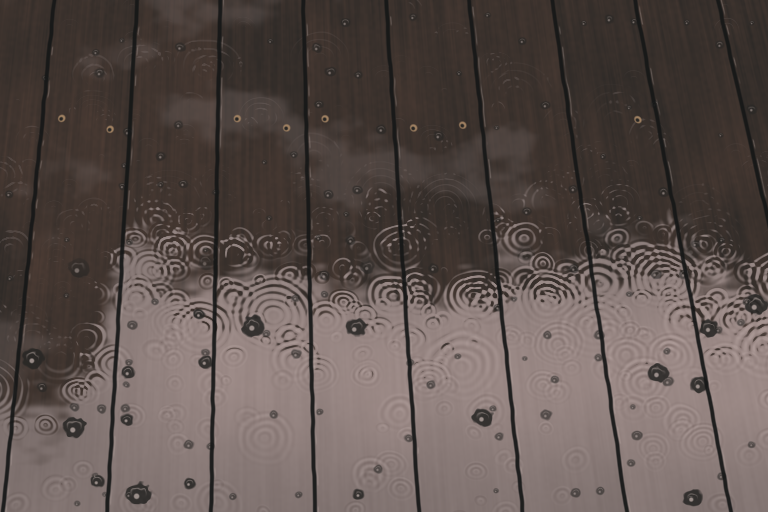
Give the GLSL for this texture, as a Shadertoy shader.

```glsl
// Rain on wet wooden decking: dark planks above, pale sky reflection below.
// Scattered ripples tilt the water, which breaks the edge of the reflection
// into bright and dark arcs. Drops, seams and screws are laid on top.

const float TAU = 6.2831853;
const vec3 WOOD_DARK = vec3(0.155, 0.150, 0.143);
const vec3 WOOD_LIGHT = vec3(0.310, 0.240, 0.208);
const vec3 SKY_DIM = vec3(0.485, 0.435, 0.425);
const vec3 SKY_BRIGHT = vec3(0.605, 0.535, 0.522);
const vec3 SEAM_COLOR = vec3(0.085, 0.090, 0.090);
const vec3 GLINT_COLOR = vec3(0.74, 0.68, 0.66);
const vec3 BRASS = vec3(0.62, 0.50, 0.38);

// Three random values from a cell and a seed, without sine
vec3 hash3(vec2 cell, float seed) {
    vec3 q = fract(vec3(cell.xyx + seed * 17.3) * vec3(0.1031, 0.1030, 0.0973));
    q += dot(q, q.yxz + 33.33);
    return fract((q.xxy + q.yzz) * q.zyx);
}

float noise(vec2 p) {
    vec2 i = floor(p), f = fract(p);
    f = f * f * (3.0 - 2.0 * f);
    vec2 e = vec2(0.0, 1.0);
    return mix(mix(hash3(i, 1.0).x, hash3(i + e.yx, 1.0).x, f.x),
               mix(hash3(i + e.xy, 1.0).x, hash3(i + e.yy, 1.0).x, f.x), f.y);
}

float fbm(vec2 p) {
    float sum = 0.0, amp = 0.5;
    for (int i = 0; i < 4; i++) {
        sum += amp * noise(p);
        p = p * 2.03 + 7.1;
        amp *= 0.5;
    }
    return sum / 0.9375;
}

// Soft disc: one inside the radius
float disc(float dist, float radius, float blur) {
    return 1.0 - smoothstep(radius - blur, radius + blur, dist);
}

// Soft circle line
float ring(float dist, float radius, float width, float blur) {
    return disc(abs(dist - radius), width, blur);
}

// Tilt of the water for one set of concentric waves
float ripple(vec2 d, float radius, float waveLength, float phase) {
    d.y *= 1.15;
    float r = length(d), t = r / radius;
    float envelope = smoothstep(0.0, 0.2, t) * (1.0 - smoothstep(0.75, 1.0, t));
    float facing = 0.65 + 0.35 * d.y / max(r, 0.0001);
    return sin(TAU * (r / waveLength + phase)) * envelope * facing;
}

// Ripples crowd the band where the reflection ends
float rippleDensity(float y) {
    float d = (y - 0.47) / 0.22;
    return 0.16 + 0.72 * exp(-d * d);
}

float rippleLayer(vec2 p, float size, float waveLength, float seed) {
    float tilt = 0.0;
    vec2 home = floor(p / size);
    for (int j = -1; j <= 1; j++)
    for (int i = -1; i <= 1; i++) {
        vec2 cell = home + vec2(i, j);
        vec3 h = hash3(cell, seed), g = hash3(cell, seed + 5.0);
        vec2 center = (cell + h.xy) * size;
        float present = step(h.z, rippleDensity(center.y));
        float radius = size * mix(0.3, 0.75, g.x);
        tilt += present * mix(0.5, 1.0, g.y)
              * ripple(p - center, radius, waveLength * mix(0.8, 1.25, g.z), g.y);
    }
    return tilt;
}

// Splash drops: x is the dark body, y the bright rim and glint
vec2 dropLayer(vec2 p, float size, float share, float maxRadius, float seed, float px) {
    vec2 cell = floor(p / size);
    vec3 h = hash3(cell, seed), g = hash3(cell, seed + 3.0);
    vec2 d = p - (cell + 0.25 + 0.5 * h.xy) * size;
    float radius = maxRadius * mix(0.45, 1.0, g.x);
    float r = length(d * vec2(1.0, 1.12)) + radius * 0.35 * (noise(d * 120.0 + g.xy * 40.0) - 0.5);
    float rim = ring(r, radius * 0.55, radius * 0.07, px) * smoothstep(-0.3, 0.8, d.y / radius);
    float glint = disc(length(d + radius * vec2(0.15, 0.2)), radius * 0.22, px);
    return step(h.z, share) * vec2(disc(r, radius, px * 1.2), max(rim * 0.8, glint));
}

// Share of sky reflected at a point, given the water tilt
float reflection(vec2 p, float plank, float tilt) {
    float edge = 0.485 + 0.07 * (hash3(vec2(plank, 4.0), 2.0).x - 0.5);
    edge -= 0.30 * (1.0 - smoothstep(0.10, 0.27, p.x));
    float ragged = 0.20 * (fbm(p * vec2(8.0, 11.0)) - 0.5)
                 + 0.07 * (noise(p * vec2(32.0, 75.0)) - 0.5);
    return smoothstep(-0.05, 0.07, edge - p.y + ragged + 0.115 * tilt);
}

void mainImage(out vec4 fragColor, in vec2 fragCoord) {
    vec2 p = fragCoord / iResolution.y;
    float px = 1.0 / iResolution.y;

    // Planks fan out slightly towards the viewer
    float plankWidth = mix(0.203, 0.162, p.y);
    float u = (p.x - mix(0.006, 0.106, p.y)) / plankWidth;
    float plank = floor(u);
    float tone = hash3(vec2(plank, 9.0), 6.0).y;

    // Wood grain
    float grain = 0.5 * noise(vec2(u * 24.0, p.y * 4.0)) + 0.3 * noise(vec2(u * 58.0, p.y * 14.0))
                + 0.2 * noise(p * 130.0);
    float stain = fbm(p * vec2(5.0, 4.0) + plank * 3.7);
    vec3 wood = mix(WOOD_DARK, WOOD_LIGHT, clamp(0.5 * grain + 0.7 * stain + 0.2 * tone - 0.18, 0.0, 1.0));

    // Water surface
    vec2 q = p + 0.008 * (vec2(noise(p * 22.0), noise(p * 22.0 + 31.0)) - 0.5);
    float tilt = rippleLayer(q, 0.135, 0.0155, 11.0) + 0.8 * rippleLayer(q, 0.085, 0.013, 23.0)
               + 0.7 * rippleLayer(q, 0.048, 0.012, 37.0);
    float wet = reflection(p, plank, tilt);

    // Sky colour, brightest just below the middle
    float glow = exp(-pow(abs(p.y - 0.29) / 0.22, 2.0)) * smoothstep(0.0, 0.45, p.x);
    vec3 sky = mix(SKY_DIM, SKY_BRIGHT, clamp(glow + 0.6 * (stain - 0.5), 0.0, 1.0));
    sky += 0.035 * (grain - 0.5) + 0.055 * clamp(tilt, -1.5, 1.0);
    vec3 color = mix(wood, sky, wet);
    float crest = smoothstep(0.35, 1.1, tilt) * (1.0 - wet);
    color = mix(color, SKY_DIM, 0.32 * crest);

    // Thin wet patches on the upper boards
    float patchMask = smoothstep(0.60, 0.76, fbm(p * vec2(6.0, 9.0) + 19.0));
    color = mix(color, SKY_DIM, 0.3 * patchMask * (1.0 - wet));

    // Large dark drops below, small bright bubbles everywhere
    float lower = 1.0 - smoothstep(0.42, 0.55, p.y);
    vec2 drops = dropLayer(p, 0.11, 0.36, 0.024, 51.0, px) * lower;
    vec2 bubbles = dropLayer(p, 0.055, 0.24, 0.011, 67.0, px);
    color = mix(color, WOOD_DARK, max(0.88 * drops.x, 0.6 * bubbles.x));
    color = mix(color, GLINT_COLOR, max(0.75 * drops.y, 0.55 * bubbles.y));

    // Seams with a wet, shiny lip
    float seamX = (u - round(u)) * plankWidth + 0.002 * (noise(vec2(round(u) * 9.0, p.y * 45.0)) - 0.5);
    float lip = ring(seamX, 0.0065, 0.001, px) * smoothstep(0.5, 0.75, noise(p * vec2(20.0, 50.0)));
    color = mix(color, GLINT_COLOR, 0.35 * lip);
    color = mix(color, SEAM_COLOR, 0.93 * disc(abs(seamX), 0.0038, px));

    // A row of screws, two to a plank
    float side = step(0.5, fract(u));
    vec3 h = hash3(vec2(plank, side), 71.0);
    vec2 screw = vec2((fract(u) - mix(0.22, 0.78, side)) * plankWidth, p.y - 0.755 - 0.03 * (h.x - 0.5));
    float head = step(h.y, 0.6) * disc(length(screw), 0.007, px);
    color = mix(color, mix(BRASS, WOOD_DARK, disc(length(screw + 0.001), 0.0035, px)), head);

    fragColor = vec4(color, 1.0);
}
```
